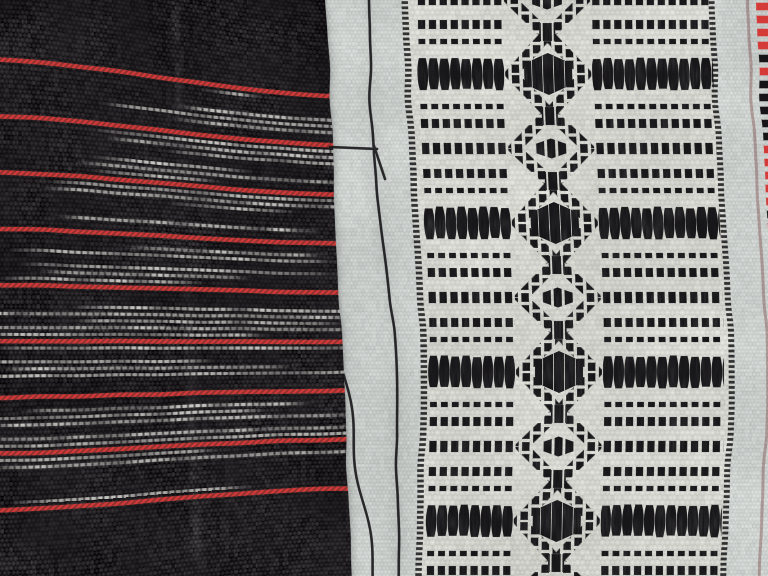
Reproduce this texture procedurally as a Shadertoy shader.

```glsl
const float HEIGHT = 5.76;     // cloth units over the canvas height
const float REPEAT = 1.49;     // height of one brocade repeat
const float FIRST_BAR = .74;   // first thick bar, from the top
const float STITCH = .109;     // spacing of brocade stitches
const float MOTIF_X = 5.47;    // axis of the diamond column
const float ROWS = 8.;         // ikat threads between red stripes
const vec3 INK = vec3(.085, .08, .09);
const vec3 CHARCOAL = vec3(.115, .105, .115);
const vec3 LINEN = vec3(.83, .83, .81);
const vec3 HEM = vec3(.79, .81, .8);
const vec3 RED = vec3(.83, .23, .22);
const vec3 DARK_RED = vec3(.41, .17, .17);

float hash(vec2 p) {
  vec3 q = fract(p.xyx * vec3(.1031, .103, .0973));
  q += dot(q, q.yzx + 33.33);
  return fract((q.x + q.y) * q.z);
}

float noise(vec2 p) {
  vec2 i = floor(p), f = fract(p), e = vec2(0, 1);
  f = f * f * (3. - 2. * f);
  return mix(mix(hash(i), hash(i + e.yx), f.x),
             mix(hash(i + e.xy), hash(i + e.yy), f.x), f.y);
}

float pixel() { return HEIGHT / iResolution.y; }

// Coverage of a signed distance
float fill(float d) { return smoothstep(.7, -.7, d / pixel()); }

float span(float x, float a, float b) { return fill(max(a - x, x - b)); }

// Signed offset from the nearest repeat centre
float cell(float x, float period) { return (fract(x / period) - .5) * period; }

float box(float x, float y, float w, float h) { return max(abs(x) - w, abs(y) - h); }

float segment(vec2 p, vec2 a, vec2 b) {
  vec2 d = b - a;
  return length(p - a - d * clamp(dot(p - a, d) / dot(d, d), 0., 1.));
}

// Interlaced thread shading, centred on zero
float weave(vec2 p, float period) {
  vec2 g = p / period;
  vec2 f = abs(fract(g + vec2(.5 * mod(floor(g.y), 2.), 0)) - .5);
  return .5 - f.x - f.y + .5 * (hash(floor(g)) - .5);
}

vec3 ikatCloth(vec2 p) {
  float s = p.x / 3.3;
  s = mix(s, smoothstep(0., 1., s), .6);
  float pitch = mix(.5625, .491, s);
  float r = (p.y - mix(.6, .96, s)) / pitch + .02 * (noise(p * 2.5) - .5);
  float crease = (p.x - 1.75 - .04 * p.y) / .05;
  vec3 col = CHARCOAL + .13 * weave(vec2(p.x, r * .54), .045) * (.5 + noise(p * 3.));
  col += .045 * (noise(p * vec2(1.2, 2)) - .4);
  col += .07 * exp(-crease * crease) * noise(p * 4.);

  // Pale resist-dyed threads with beaded, ragged ends
  float row = floor(r * ROWS + .5);
  float start = mix(1.5, -.3, smoothstep(.2, 6.5, r)) + 1.5 * hash(vec2(row, 3)) - .75;
  float end = 2. + 3.2 * hash(vec2(row, 19));
  float bead = smoothstep(.034, .012, abs(cell(p.x + .03 * row, .065)));
  float pale = fill(abs(r * ROWS - row) * pitch / ROWS - .016) * mix(.3, 1., bead);
  pale *= smoothstep(start, start + .5, p.x) * smoothstep(end, end - .4, p.x);
  pale *= (.35 + .6 * noise(vec2(p.x * 5., row * 3.1))) * step(.36, hash(vec2(row, 7)));
  pale *= step(0., r) * step(r, 7.9) * step(.5, mod(row, ROWS));
  col = mix(col, LINEN, pale);

  // Red stripes
  float stripe = clamp(floor(r + .5), 0., 8.);
  float twist = smoothstep(.005, .025, abs(cell(p.x + p.y, .06)));
  return mix(col, mix(RED, DARK_RED, .6 * twist), fill(abs(r - stripe) * pitch - .023));
}

// Black supplementary weft: bars, dashed rows and diamonds
float brocade(vec2 p) {
  float bar = abs(cell(p.y - FIRST_BAR + .5 * REPEAT, REPEAT));
  float mid = .5 * REPEAT - bar;
  float x = cell(p.x - 4.16, STITCH);
  float ragged = .02 * hash(floor(vec2((p.x - 4.16) / STITCH, p.y * 5.)));
  float d = box(x, bar, .054 - .8 * bar * bar, .145 + ragged);
  d = min(d, box(x, mid, .036, .056));
  d = min(d, box(x, mid - .25, .036, .045));
  d = min(d, box(x, mid - .42, .034, .026));
  float panels = max(span(p.x, 4.16, 5.03), span(p.x, 5.91, 7.12));

  // Diamond column
  float u = abs(p.x - MOTIF_X);
  float ux = cell(p.x - MOTIF_X + .5 * STITCH, STITCH);
  float column = floor(u / STITCH + .5);
  float dash = box(ux, cell(bar + .04 * column, .115), .037, .041);
  float ring = min(abs(u / .37 + bar / .4 - 1.), abs(u / .37 + mid / .36 - 1.));
  float m = max(dash, (ring - .22) * .2);
  m = min(m, max(box(ux, bar, .051, .21 - .45 * u), u - .24));
  m = min(m, max(box(ux, mid, .04, .1 - .35 * u), u - .16));
  m = min(m, max(box(ux, bar - .42, .045, .09), u - .08));
  return max(fill(d) * panels, fill(m) * fill(u - .43));
}

void mainImage(out vec4 fragColor, in vec2 fragCoord) {
  // Cloth space runs downward from the top edge
  vec2 p = vec2(fragCoord.x, iResolution.y - fragCoord.y) * pixel();
  float y = p.y, rise = smoothstep(0., 3.7, y), sag = smoothstep(4., 5.8, y);
  float wave = .025 * (noise(vec2(y * 3., 5)) - .5);
  float hemLeft = 3.26 + .045 * y + wave;
  float hemRight = 4.04 + .17 * rise - .04 * sag + wave;
  float tape = 7.14 + .18 * rise - .07 * sag + wave;
  float seam = tape + .34;

  // Brocade panel
  vec3 col = LINEN + .1 * weave(p, .05) + .05 * (noise(p * 1.5) - .5);
  vec3 silk = INK + .1 * noise(p * vec2(60, 9)) * noise(p * 8.);
  col = mix(col, silk, brocade(p - vec2(.12 * rise - .03 * sag, 0)));

  // Tape and the sliver of red-dashed cloth beyond it
  vec3 plain = HEM + .09 * weave(p, .038) + .05 * (noise(p * 2.) - .5);
  col = mix(col, plain, fill(tape - p.x));
  float ticks = .85 * fill(abs(cell(y, .052)) - .014);
  col = mix(col, INK, ticks * span(p.x, tape - .045, tape + .015));
  col = mix(col, DARK_RED, .35 * span(p.x, seam - .01, seam + .02));
  float dashes = fill(max(abs(cell(y, .13)) - .038, max(seam + .09 - p.x, y - 3.)));
  col = mix(col, mix(INK, RED, step(.4, hash(vec2(floor(y / .13), 2)))), dashes);

  // Hem with a soft fold and a stitched edge
  float fold = 3.7 + .26 * smoothstep(.8, 3.9, y) + .03 * sag + wave;
  plain -= .05 * exp(-abs(p.x - fold) * 14.);
  col = mix(col, plain, fill(p.x - hemRight));
  col = mix(col, INK, ticks * span(p.x, hemRight - .015, hemRight + .05));

  // Dark cloth and its contact shadow
  col *= 1. - .2 * exp(-max(p.x - hemLeft, 0.) * 30.);
  col = mix(col, ikatCloth(p), fill(p.x - hemLeft));

  // Loose black threads
  float tail = 3.44 + .15 * (y - 3.75) + .03 * sin(y * 5.);
  float thread = min(abs(p.x - fold), max(abs(p.x - tail), 3.75 - y));
  thread = min(thread, segment(p, vec2(3.3, 1.47), vec2(3.77, 1.49)));
  thread = min(thread, segment(p, vec2(3.74, 1.46), vec2(3.85, 1.79)));
  col = mix(col, INK, .9 * fill(thread - .013));

  fragColor = vec4(clamp(col, 0., 1.), 1);
}
```
